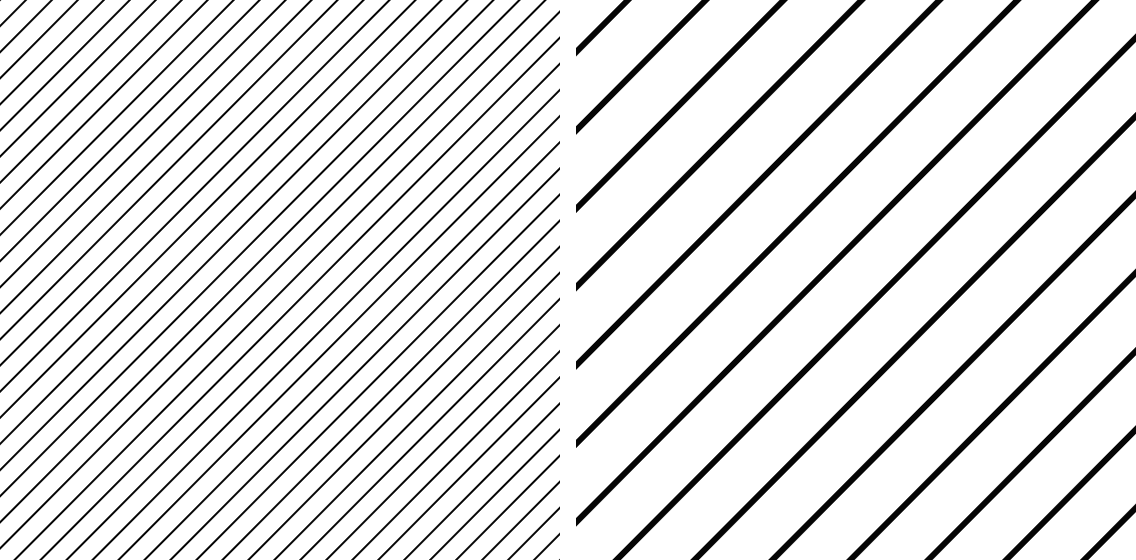
Left: the whole. Right: its middle third, enlarged.
Reproduce this pattern procedurally as a WebGL 1 fragment shader.

```glsl
precision highp float;

uniform vec2 u_resolution;

#define REPEATS vec2(21.56, 21.44)
#define PHASE 0.0
#define LINE_WIDTH 0.00358
#define INK vec3(0.02)
#define PAPER vec3(1.0)

// Distance to the nearest diagonal line, in canvas units
float stripeDistance(vec2 p) {
    float stripe = dot(p, REPEATS) + PHASE;
    return abs(fract(stripe + 0.5) - 0.5) / length(REPEATS);
}

void main() {
    // Measure downwards so that the lines rise to the right
    vec2 uv = gl_FragCoord.xy / u_resolution;
    vec2 p = vec2(uv.x, 1.0 - uv.y);

    // Box-filtered edge, one pixel wide
    float pixel = 1.0 / min(u_resolution.x, u_resolution.y);
    float edge = 0.5 * LINE_WIDTH - stripeDistance(p);
    float coverage = clamp(edge / pixel + 0.5, 0.0, 1.0);

    gl_FragColor = vec4(mix(PAPER, INK, coverage), 1.0);
}
```
